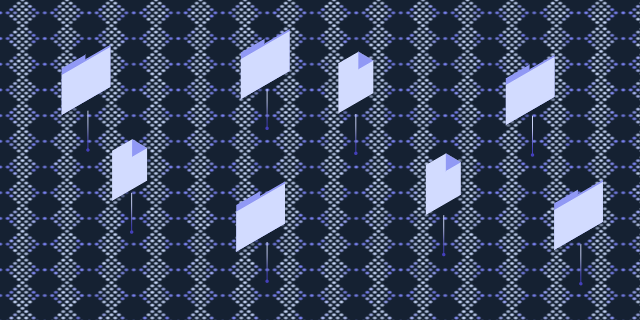
Give the GLSL for this background, as a WebGL 2 fragment shader.

```glsl
#version 300 es
precision highp float;
// Isometric folders and pages on thin poles above a net of dotted diamonds.

uniform vec2 u_resolution;
out vec4 outColor;

const float CANVAS_HEIGHT = 384.0;  // design units from top to bottom
const float ISO_SLOPE = 0.577;      // tan(30 degrees)
const vec2 DOT_STEP = vec2(8.9, 7.71);
const vec2 NET_PERIOD = vec2(6.0, 4.0);  // in dot steps
const vec2 LATTICE_ORIGIN = vec2(27.0, 15.4);
const int FOLDER_COUNT = 5;
const int ITEM_COUNT = 8;

const vec3 NAVY = vec3(0.082, 0.130, 0.195);
const vec3 PALE = vec3(0.825, 0.860, 1.0);
const vec3 DOT_PALE = vec3(0.78, 0.84, 0.97);
const vec3 VIOLET = vec3(0.48, 0.51, 0.95);
const vec3 LILAC = vec3(0.57, 0.60, 0.96);
const vec3 INDIGO = vec3(0.27, 0.25, 0.74);

// Lower left corner of each item (xy) and foot of its pole (zw); folders first.
const vec4 ITEMS[ITEM_COUNT] = vec4[ITEM_COUNT](
  vec4(74.0, 138.0, 105.5, 180.0),
  vec4(289.0, 119.0, 320.5, 154.0),
  vec4(607.0, 150.0, 639.0, 186.0),
  vec4(283.5, 302.0, 320.5, 337.5),
  vec4(665.0, 300.0, 697.0, 340.5),
  vec4(406.0, 136.0, 427.0, 184.0),
  vec4(134.5, 241.0, 158.0, 278.5),
  vec4(511.0, 258.0, 532.5, 305.5));

float hash(vec2 cell) {
  vec3 h = fract(cell.xyx * vec3(0.1031, 0.1030, 0.0973));
  h += dot(h, h.yzx + 33.33);
  return fract((h.x + h.y) * h.z);
}

float coverage(float dist, float pixel) {
  return clamp(0.5 - dist / pixel, 0.0, 1.0);
}

float boxDistance(vec2 p, vec2 low, vec2 high) {
  vec2 d = max(low - p, p - high);
  return length(max(d, 0.0)) + min(max(d.x, d.y), 0.0);
}

// Staggered dots form diamonds that touch vertically and link along rows.
vec3 dotNet(vec3 base, vec2 p) {
  vec2 q = (p - LATTICE_ORIGIN) / DOT_STEP;
  vec2 id = floor(vec2(q.x + q.y, q.x - q.y) + 0.5);
  vec2 node = 0.5 * vec2(id.x + id.y, id.x - id.y);
  vec2 offset = (q - node) * DOT_STEP;

  vec2 fromCenter = abs(mod(node + 0.5 * NET_PERIOD, NET_PERIOD) - 0.5 * NET_PERIOD);
  bool inDiamond = fromCenter.x + fromCenter.y < 2.1;
  bool inLink = fromCenter.y < 0.1;
  float lit = inDiamond || inLink ? 1.0 : 0.0;

  float violetness = smoothstep(0.7, 1.9, fromCenter.x + 0.8 * (hash(id) - 0.5));
  float spot = 1.0 - smoothstep(0.2, 1.35, length(offset / vec2(2.9, 2.0)));
  float strength = 0.8 + 0.2 * hash(id + 17.0);
  return mix(base, mix(DOT_PALE, VIOLET, violetness), spot * strength * lit);
}

// A pole fades from pale to indigo and ends in a round foot.
vec3 pole(vec3 base, vec2 p, vec2 foot, float pixel) {
  float rise = foot.y - p.y;
  float line = boxDistance(vec2(p.x - foot.x, rise), vec2(-0.55, 0.0), vec2(0.55, 47.0));
  vec3 tint = mix(INDIGO, PALE, smoothstep(4.0, 38.0, rise));
  base = mix(base, tint, coverage(line, pixel));
  return mix(base, INDIGO, coverage(length(p - foot) - 2.0, pixel));
}

// Folder in sheared coordinates: back sheet, raised tab, front sheet.
vec3 folder(vec3 base, vec2 s, float pixel) {
  float back = boxDistance(s, vec2(0.0), vec2(58.5, 50.5));
  float tab = boxDistance(s, vec2(0.0), vec2(28.5, 56.0));
  float front = boxDistance(s, vec2(0.0), vec2(58.5, 48.0));
  base = mix(base, LILAC, coverage(min(back, tab), pixel));
  return mix(base, PALE, coverage(front, pixel));
}

// Page in sheared coordinates with its upper right corner folded down.
vec3 page(vec3 base, vec2 s, float pixel) {
  float sheet = boxDistance(s, vec2(0.0), vec2(42.0, 60.0));
  vec2 corner = s - vec2(24.0, 39.0);
  float cut = dot(corner - vec2(18.0, 0.0), normalize(vec2(21.0, 18.0)));
  float fold = max(-corner.x, -corner.y);
  base = mix(base, PALE, coverage(max(sheet, cut), pixel));
  return mix(base, LILAC, coverage(max(max(fold, cut), sheet), pixel));
}

void main() {
  float pixel = CANVAS_HEIGHT / u_resolution.y;
  vec2 p = vec2(gl_FragCoord.x, u_resolution.y - gl_FragCoord.y) * pixel;
  vec3 color = dotNet(NAVY, p);

  for (int i = 0; i < ITEM_COUNT; i++) {
    vec4 item = ITEMS[i];
    vec2 s = vec2(p.x - item.x, item.y - p.y);
    s.y -= ISO_SLOPE * s.x;
    bool isFolder = i < FOLDER_COUNT;

    // Soft shadow under the lower edge
    float shade = boxDistance(s, vec2(4.0, -1.0), vec2(isFolder ? 56.0 : 42.0, 40.0));
    color = mix(color, NAVY, 0.5 * (1.0 - smoothstep(0.0, 6.0, shade)));

    color = pole(color, p, item.zw, pixel);
    color = isFolder ? folder(color, s, pixel) : page(color, s, pixel);
  }
  outColor = vec4(color, 1.0);
}
```
